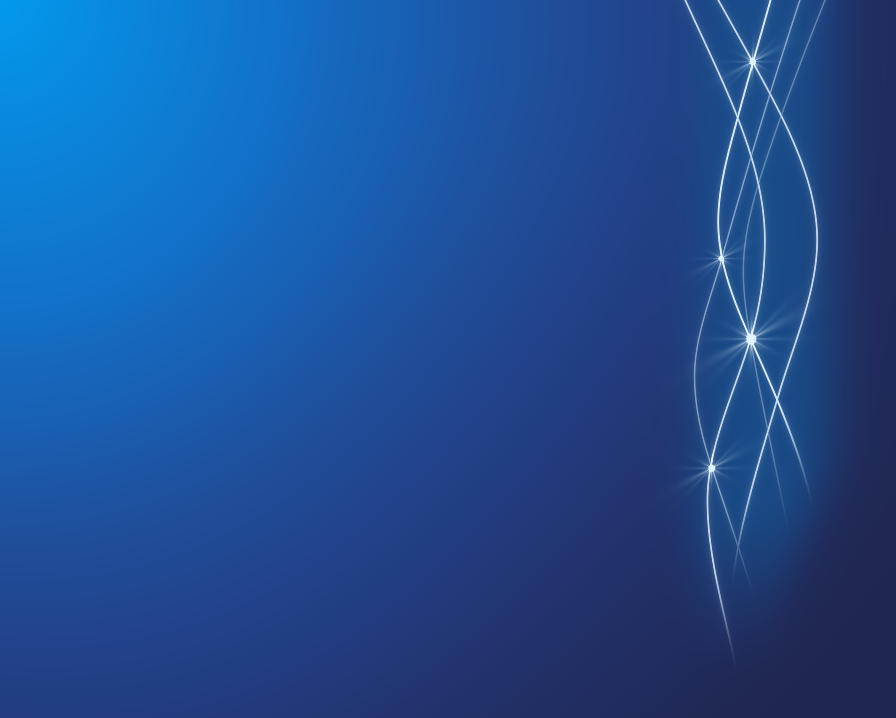
Write a WebGL 1 fragment shader that draws this background.

```glsl
precision highp float;

uniform vec2 u_resolution;

const vec3 SKY = vec3(0.01, 0.60, 0.93);
const vec3 AZURE = vec3(0.08, 0.42, 0.76);
const vec3 COBALT = vec3(0.125, 0.30, 0.60);
const vec3 INDIGO = vec3(0.135, 0.235, 0.50);
const vec3 NAVY = vec3(0.13, 0.185, 0.40);
const vec3 MIDNIGHT = vec3(0.125, 0.15, 0.32);
const vec3 TEAL = vec3(0.09, 0.31, 0.55);
const vec3 LIGHT = vec3(0.88, 0.95, 1.0);

// Diagonal falloff with a faint large-scale waviness
vec3 backdrop(vec2 p) {
    float d = length(p);
    d += 0.012 * sin(5.0 * p.x - 3.0 * p.y) + 0.008 * sin(9.0 * p.y + 4.0 * p.x);
    vec3 color = mix(SKY, AZURE, clamp(d / 0.48, 0.0, 1.0));
    color = mix(color, COBALT, smoothstep(0.40, 0.82, d));
    color = mix(color, INDIGO, smoothstep(0.72, 1.04, d));
    color = mix(color, NAVY, smoothstep(0.96, 1.24, d));
    return mix(color, MIDNIGHT, smoothstep(1.18, 1.50, d));
}

// Soft upright column of light, fading towards its foot
float column(vec2 p) {
    float center = 1.065 - 0.035 * smoothstep(0.55, 0.9, p.y);
    float width = mix(0.105, 0.055, smoothstep(0.6, 0.95, p.y));
    float across = (p.x - center) / width;
    float foot = 1.0 - smoothstep(0.66, 0.95, p.y);
    return exp(-pow(abs(across), 3.0)) * foot;
}

// Cubic through two knots (x, y, dx/dy); returns x and dx/dy
vec2 hermite(float y, vec3 a, vec3 b) {
    float span = b.y - a.y;
    float t = clamp((y - a.y) / span, 0.0, 1.0);
    float ease = t * t * (3.0 - 2.0 * t);
    float s = 1.0 - t;
    float x = mix(a.x, b.x, ease) + span * t * s * (a.z * s - b.z * t);
    float slope = 6.0 * t * s * (b.x - a.x) / span
        + a.z * s * (1.0 - 3.0 * t) + b.z * t * (3.0 * t - 2.0);
    return vec2(x, slope);
}

// Glowing thread through five knots, tapering out at its lower end
float strand(vec2 p, float pixel, float width, vec3 k0, vec3 k1, vec3 k2, vec3 k3, vec3 k4) {
    vec3 a = k0;
    vec3 b = k1;
    if (p.y > k1.y) { a = k1; b = k2; }
    if (p.y > k2.y) { a = k2; b = k3; }
    if (p.y > k3.y) { a = k3; b = k4; }
    vec2 curve = hermite(p.y, a, b);
    float d = abs(p.x - curve.x) / sqrt(1.0 + curve.y * curve.y);
    float line = clamp((width - d) / pixel + 0.5, 0.0, 1.0);
    float halo = 0.22 * exp(-d / 0.004);
    return max(line, halo) * (1.0 - smoothstep(k4.y - 0.16, k4.y, p.y));
}

// Bright core with thin tapering rays
float spark(vec2 p, vec2 center, float size) {
    vec2 v = p - center;
    float r = length(v) / size;
    float angle = atan(v.y, v.x + 0.00001);
    float rays = pow(abs(cos(3.0 * angle + 1.5)), 14.0);
    rays += 0.6 * pow(abs(cos(4.0 * angle)), 18.0);
    float reach = 1.5 + 0.8 * cos(2.0 * angle + 1.05);
    float core = 1.0 - smoothstep(0.15, 0.34, r);
    return core + 0.7 * rays * exp(-2.2 * r / reach) + 0.22 * exp(-3.0 * r * r);
}

void main() {
    // Measured from the top left, in canvas heights
    vec2 uv = gl_FragCoord.xy / u_resolution;
    vec2 p = vec2(1.25 * uv.x, 1.0 - uv.y);
    float pixel = 1.0 / u_resolution.y;

    vec3 color = backdrop(p);
    color = mix(color, MIDNIGHT, 0.35 * smoothstep(1.10, 1.22, p.x));
    color = mix(color, TEAL, 0.85 * column(p));

    // Five interwoven threads
    float light = 0.85 * strand(p, pixel, 0.0013, vec3(0.956, 0.0, 0.45), vec3(1.067, 0.334, 0.0),
        vec3(1.047, 0.472, -0.3), vec3(0.987, 0.697, 0.0), vec3(1.029, 0.941, 0.2));
    light = max(light, 0.85 * strand(p, pixel, 0.0013, vec3(1.002, 0.0, 0.56), vec3(1.05, 0.086, 0.55),
        vec3(1.14, 0.334, 0.0), vec3(1.085, 0.554, -0.29), vec3(1.021, 0.822, -0.1)));
    light = max(light, 0.95 * strand(p, pixel, 0.0014, vec3(1.075, 0.0, -0.28), vec3(1.028, 0.168, -0.27),
        vec3(1.002, 0.309, 0.0), vec3(1.047, 0.472, 0.45), vec3(1.135, 0.713, 0.2)));
    light = max(light, 0.52 * strand(p, pixel, 0.0011, vec3(1.116, 0.0, -0.33), vec3(1.007, 0.36, -0.28),
        vec3(0.969, 0.524, 0.0), vec3(0.993, 0.651, 0.33), vec3(1.055, 0.844, 0.28)));
    light = max(light, 0.36 * strand(p, pixel, 0.0011, vec3(1.151, 0.0, -0.4), vec3(1.075, 0.204, -0.34),
        vec3(1.037, 0.378, 0.0), vec3(1.047, 0.472, 0.17), vec3(1.103, 0.757, 0.19)));

    // Sparks where threads cross
    light += spark(p, vec2(1.05, 0.086), 0.017);
    light += spark(p, vec2(1.006, 0.36), 0.014);
    light += spark(p, vec2(1.048, 0.472), 0.027);
    light += spark(p, vec2(0.993, 0.652), 0.018);

    color = mix(color, LIGHT, min(light, 1.0));
    gl_FragColor = vec4(color, 1.0);
}
```
